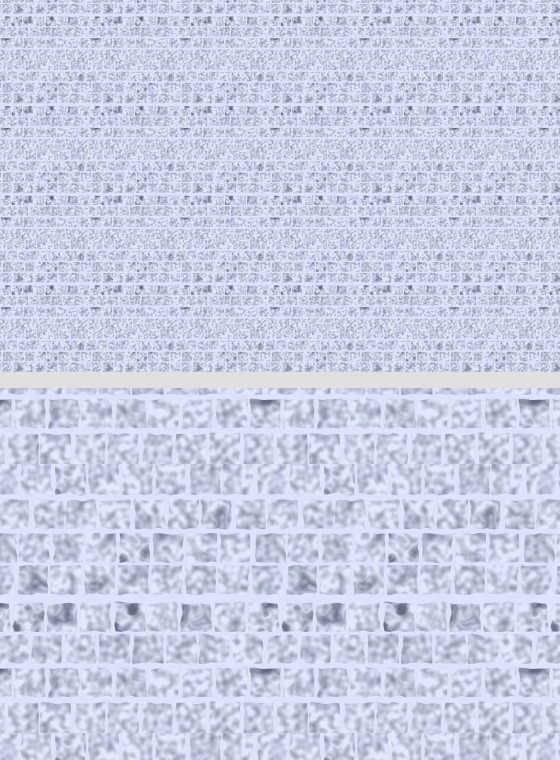
Top: the whole. Bottom: its middle third, enlarged.
Give the GLSL for this pattern, as a Shadertoy shader.

```glsl
// Pale lavender wall of small speckled stone blocks, laid in shifted rows that repeat every 8 x 8 blocks.

vec2 hash2(vec2 p) {
    vec3 h = fract(p.xyx * vec3(0.1031, 0.1030, 0.0973));
    h += dot(h, h.yzx + 33.33);
    return fract((h.xx + h.yz) * h.zy);
}

vec2 gradientAt(vec2 corner, float period) {
    float angle = 6.2832 * hash2(mod(corner, period) + period * 3.7).x;
    return vec2(cos(angle), sin(angle));
}

// Gradient noise that wraps after 8 blocks, with freq grains per block.
float grain(vec2 p, float freq) {
    float period = 8.0 * freq;
    p *= freq;
    vec2 i = floor(p), f = p - i;
    vec2 u = f * f * f * (f * (f * 6.0 - 15.0) + 10.0);
    vec2 e = vec2(1.0, 0.0);
    float a = dot(gradientAt(i, period), f);
    float b = dot(gradientAt(i + e.xy, period), f - e.xy);
    float c = dot(gradientAt(i + e.yx, period), f - e.yx);
    float d = dot(gradientAt(i + e.xx, period), f - e.xx);
    return mix(mix(a, b, u.x), mix(c, d, u.x), u.y);
}

float boxDistance(vec2 p, vec2 halfSize) {
    vec2 d = abs(p) - halfSize;
    return length(max(d, 0.0)) + min(max(d.x, d.y), 0.0);
}

void mainImage(out vec4 fragColor, in vec2 fragCoord) {
    // Block units, counted downward from the top edge.
    float blocksDown = 33.2;
    float pixel = blocksDown / iResolution.y;
    vec2 g = vec2(fragCoord.x, iResolution.y - fragCoord.y) * pixel;
    g.y -= 0.33;

    // Every row slides sideways by its own amount.
    float row = mod(floor(g.y), 8.0);
    g.x += hash2(vec2(row, 17.0)).x;
    vec2 cell = mod(floor(g), 8.0);
    vec2 rnd = hash2(cell + 41.0);

    // Block outline: rows 4 and 5 close up, rows 0 and 1 draw apart.
    bool closed = row == 4.0 || row == 5.0;
    vec2 q = fract(g) - 0.5;
    q.x += 0.05 * (rnd.y - 0.5);
    q.y += row == 4.0 || row == 1.0 ? -0.06 : row == 5.0 || row == 0.0 ? 0.06 : 0.0;
    float edge = boxDistance(q, vec2(0.445, closed ? 0.46 : 0.425)) + 0.08 * grain(g + 0.37, 3.0);
    float block = 1.0 - smoothstep(-0.7 * pixel, 0.7 * pixel, edge);

    // Fine speckle over broad mottling, with dark chips gathered in some blocks.
    float speckle = grain(g, 5.0) + 0.7 * grain(g + 0.21, 4.0);
    float chips = smoothstep(0.02, 0.36, grain(g + 0.13, 2.0) + 0.35 * speckle);
    float rowWear = row == 1.0 || row == 7.0 ? 1.0 : 0.7;
    float tone = 0.795 + 0.05 * (rnd.y - 0.5) + 0.27 * speckle + 0.1 * grain(g + 0.4, 1.0);
    tone -= 0.42 * chips * rowWear * (0.14 + 0.86 * rnd.x * rnd.x * rnd.x);
    tone = clamp(tone, 0.4, 0.89);

    // Cool stone against slightly warmer joints.
    vec3 stone = tone + vec3(-0.005, 0.018 + 0.02 * grain(g + 0.5, 2.0), 0.105);
    vec3 joint = vec3(0.875, 0.885, 0.985) + 0.02 * grain(g, 2.0);
    fragColor = vec4(mix(joint, stone, block), 1.0);
}
```
